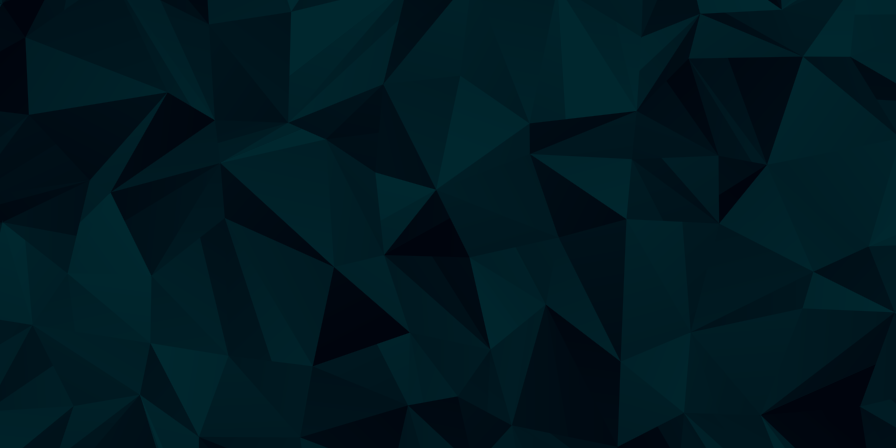
Reproduce this background procedurally as a Shadertoy shader.

```glsl
float hash(vec2 p) {
    vec3 q = fract(p.xyx * vec3(0.1031, 0.1030, 0.0973));
    q += dot(q, q.yzx + 33.33);
    return fract((q.x + q.y) * q.z);
}

float cross2(vec2 a, vec2 b) { return a.x * b.y - a.y * b.x; }

// Grid corner pushed to a random place inside its own box
vec2 vertex(vec2 id) {
    return id + 0.86 * (vec2(hash(id + 17.3), hash(id + 71.9)) - 0.5);
}

// Signed distance to the line a-b, positive on its left
float side(vec2 p, vec2 a, vec2 b) {
    return cross2(b - a, p - a) / length(b - a);
}

float doubleArea(vec2 a, vec2 b, vec2 c) { return cross2(b - a, c - a); }

// Adds one facet: rgb holds weighted colour, a holds coverage
void addFacet(inout vec4 sum, vec2 p, vec2 a, vec2 b, vec2 c, vec2 seed, float pixel) {
    float inside = min(side(p, a, b), min(side(p, b, c), side(p, c, a)));
    float cover = clamp(0.5 + inside / pixel, 0.0, 1.0);
    if (cover <= 0.0) return;

    float tone = pow(hash(seed + 5.7), 0.8);

    // Some facets are creased from one corner to the opposite edge
    if (hash(seed + 41.1) < 0.4) {
        vec2 foot = mix(b, c, 0.3 + 0.4 * hash(seed + 23.6));
        float crease = clamp(0.5 + side(p, a, foot) / pixel, 0.0, 1.0);
        tone += (crease - 0.5) * 0.7 * (hash(seed + 63.2) - 0.5);
    }

    // Faint shading across the facet
    float angle = 6.2832 * hash(seed + 91.4);
    tone += 0.1 * dot(p - (a + b + c) / 3.0, vec2(cos(angle), sin(angle)));

    vec3 colour = mix(vec3(0.0, 0.015, 0.05), vec3(0.0, 0.152, 0.18), clamp(tone, 0.0, 1.0));
    sum += vec4(colour, 1.0) * cover;
}

void mainImage(out vec4 fragColor, in vec2 fragCoord) {
    float scale = 5.5;
    vec2 p = fragCoord / iResolution.y * scale + vec2(40.3, 20.6);
    float pixel = 1.2 * scale / iResolution.y;
    vec2 cell = floor(p);
    vec4 sum = vec4(0.0);

    for (int y = -1; y <= 1; y++)
    for (int x = -1; x <= 1; x++) {
        vec2 id = cell + vec2(x, y);
        vec2 a = vertex(id);
        vec2 b = vertex(id + vec2(1, 0));
        vec2 c = vertex(id + vec2(1, 1));
        vec2 d = vertex(id + vec2(0, 1));

        // Pick a diagonal that keeps both facets the right way round
        float alongAC = min(doubleArea(a, b, c), doubleArea(a, c, d));
        float alongBD = min(doubleArea(b, c, d), doubleArea(b, d, a));
        if (alongAC < alongBD * mix(0.4, 2.2, hash(id + 3.1))) {
            vec2 first = a;
            a = b; b = c; c = d; d = first;
        }
        addFacet(sum, p, a, b, c, id, pixel);
        addFacet(sum, p, c, d, a, id + 137.0, pixel);
    }
    fragColor = vec4(sum.rgb / max(sum.a, 0.001), 1.0);
}
```
